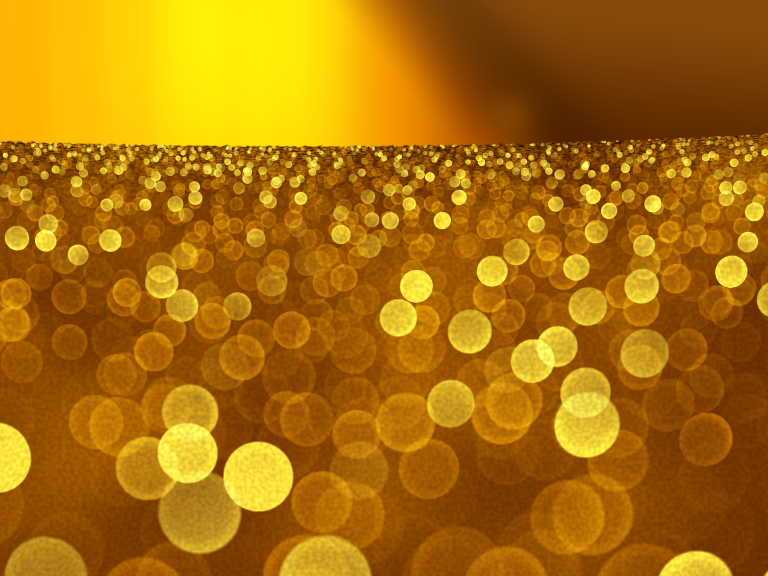
Give the GLSL for this background, as a Shadertoy shader.

```glsl
// Golden glitter surface with out-of-focus discs below a warm yellow glow.

#define LENS_SIZE 0.112     // disc radius per unit of depth
#define NEAR_OFFSET 0.03    // depth offset, sets the smallest disc
#define ROW_STEP 0.1        // logarithmic spacing of disc rows
#define LAYERS 2
#define SPARKLE 0.85        // strength of the brightest discs
#define HAZE 0.42           // strength of the faint discs
#define GRAIN 0.16          // strength of the fine grain

const vec3 DEEP_BROWN = vec3(0.43, 0.19, 0.0);
const vec3 AMBER = vec3(0.61, 0.33, 0.0);
const vec3 GOLD = vec3(0.86, 0.46, 0.03);
const vec3 PALE_GOLD = vec3(1.0, 0.86, 0.24);
const vec3 YELLOW = vec3(1.0, 0.95, 0.03);
const vec3 ORANGE = vec3(0.96, 0.58, 0.0);

vec3 hash3(vec3 p) {
    p = fract(p * vec3(0.1031, 0.1030, 0.0973));
    p += dot(p, p.yxz + 33.33);
    return fract((p.xxy + p.yxx) * p.zyx);
}

float cornerSlope(vec2 cell, vec2 offset) {
    float angle = 6.2832 * hash3(vec3(cell, 7.0)).x;
    return dot(vec2(cos(angle), sin(angle)), offset);
}

float gradientNoise(vec2 p) {
    vec2 i = floor(p), f = fract(p);
    vec2 w = f * f * f * (f * (f * 6.0 - 15.0) + 10.0);
    vec2 e = vec2(1.0, 0.0);
    float low = mix(cornerSlope(i, f), cornerSlope(i + e, f - e), w.x);
    float high = mix(cornerSlope(i + e.yx, f - e.yx), cornerSlope(i + 1.0, f - 1.0), w.x);
    return mix(low, high, w.y);
}

float blob(vec2 p, vec2 center, vec2 radius) {
    vec2 q = (p - center) / radius;
    return exp(-dot(q, q));
}

float horizonHeight(float x) {
    return 0.746 + 0.032 * (x - 0.52) * (x - 0.52);
}

// Regions where the surface catches more light, less at the lower right
float lightOnSurface(vec2 p) {
    float light = blob(p, vec2(0.28, 0.27), vec2(0.20, 0.13));
    light += blob(p, vec2(0.93, 0.60), vec2(0.06));
    light += 0.8 * blob(p, vec2(0.76, 0.49), vec2(0.07));
    light += 0.8 * blob(p, vec2(1.02, 0.42), vec2(0.10));
    light += 0.8 * blob(p, vec2(0.25, 0.73), vec2(0.30, 0.04));
    light += 0.8 * blob(p, vec2(0.42, 0.06), vec2(0.24, 0.09));
    light -= 0.5 * blob(p, vec2(1.20, 0.14), vec2(0.24, 0.16));
    return clamp(light, -0.5, 1.0);
}

// Blurred wall: yellow lamp glow, orange flank, brown shadow
vec3 backdrop(vec2 p) {
    float edge = p.x - 0.70 - 0.86 * (1.0 - p.y);
    vec3 shadow = mix(vec3(0.36, 0.16, 0.0), vec3(0.53, 0.29, 0.03),
                      smoothstep(0.75, 1.04, p.y + 0.10 * edge));
    shadow *= 1.0 - 0.15 * blob(vec2(edge, 0.0), vec2(0.1, 0.0), vec2(0.07));
    shadow += vec3(0.10, 0.08, 0.0) * blob(p, vec2(0.89, 0.80), vec2(0.04));
    float glow = blob(p, vec2(0.42, 0.95), vec2(0.26, 0.38));
    vec3 lamp = mix(vec3(1.0, 0.68, 0.01), YELLOW, glow);
    lamp.g += 0.04 * gradientNoise(vec2(p.x * 14.0, p.y * 1.5));
    lamp = mix(lamp, ORANGE, smoothstep(0.55, 0.71, p.x));
    lamp = mix(lamp, vec3(0.72, 0.35, 0.0), smoothstep(0.67, 0.84, p.x));
    return mix(lamp, shadow, smoothstep(-0.14, 0.06, edge));
}

// Discs sit on rows that widen with depth; each row has its own cells
vec3 addDiscs(vec3 color, vec2 p, float depth, float pixel) {
    float baseRow = floor(log(depth + NEAR_OFFSET) / ROW_STEP);
    for (int layer = 0; layer < LAYERS; layer++)
    for (int r = -2; r <= 2; r++) {
        float row = baseRow + float(r);
        float cellWidth = 2.0 * LENS_SIZE * exp((row + 0.5) * ROW_STEP);
        float baseColumn = floor(p.x / cellWidth);
        for (int c = -1; c <= 1; c++) {
            float column = baseColumn + float(c);
            vec3 rnd = hash3(vec3(column + 11.0, row + 83.0, float(layer) * 37.0 + 5.0));
            vec3 extra = hash3(vec3(row + 91.0, column + 29.0, float(layer) * 53.0 + 17.0));
            float scale = exp((row + rnd.y) * ROW_STEP);
            vec2 center = vec2((column + rnd.x) * cellWidth, scale - NEAR_OFFSET);
            float radius = LENS_SIZE * scale * mix(0.72, 1.0, extra.x);
            vec2 offset = (vec2(p.x, depth) - center) / radius;
            float dist = length(offset);
            float soft = max(0.07, pixel / radius);
            float disc = 1.0 - smoothstep(1.0 - soft, 1.0 + 0.5 * soft, dist);
            if (disc <= 0.0) continue;
            float light = lightOnSurface(vec2(center.x, horizonHeight(center.x) - center.y));
            light += 0.5 * exp(-center.y * 9.0);
            float bright = smoothstep(0.86 - 0.22 * light, 1.0, rnd.z);
            bright *= bright;
            // Bright rim and a one-sided crescent of light
            float rim = smoothstep(0.6, 0.96, dist);
            float tilt = 1.0 + 0.7 * dot(offset, extra.zx - 0.5);
            float strength = HAZE * pow(extra.y, 3.0) * (0.75 + 0.7 * rim);
            strength = (strength + SPARKLE * bright * (0.85 + 0.25 * rim)) * tilt;
            vec3 tint = mix(GOLD, PALE_GOLD, smoothstep(0.0, 0.5, bright));
            color += min(disc * strength, 1.0) * tint * max(1.0 - color, 0.0);
        }
    }
    return color;
}

vec3 glitterSurface(vec2 p, float depth, float pixel) {
    float tone = 0.45 + 1.1 * gradientNoise(p * vec2(3.5, 4.5) + 4.0) - 0.25 * smoothstep(0.5, 0.75, depth);
    vec3 color = mix(DEEP_BROWN, AMBER, clamp(tone + 0.2 * lightOnSurface(p), 0.0, 1.0));
    // Coarse dark grain in the far band
    float far = exp(-depth * 18.0);
    float speck = gradientNoise(vec2(p.x * 120.0, log(depth + NEAR_OFFSET) * 22.0));
    color *= 1.0 - far * (0.28 - 1.0 * speck);
    color = addDiscs(color, p, depth, pixel);
    return color * (1.0 + GRAIN * gradientNoise(p * 140.0));
}

void mainImage(out vec4 fragColor, in vec2 fragCoord) {
    vec2 p = fragCoord / iResolution.y;
    float pixel = 1.0 / iResolution.y;
    float depth = horizonHeight(p.x) - p.y;
    float ragged = depth + 0.004 * gradientNoise(vec2(p.x * 80.0, 2.0));
    vec3 surface = glitterSurface(p, max(depth, 0.0), pixel);
    vec3 color = mix(backdrop(p), surface, smoothstep(-pixel, pixel, ragged));
    fragColor = vec4(clamp(color, 0.0, 1.0), 1.0);
}
```
